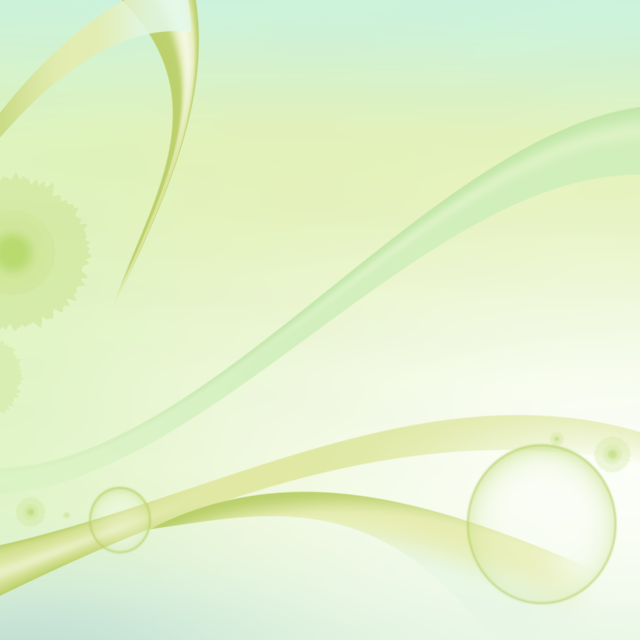
A three.js fragment shader for this background:

```glsl
varying vec2 vUv;

const float SOFT = 0.0016;
const float JAG = 0.016;
const vec3 MEADOW = vec3(0.89, 0.945, 0.72);
const vec3 MINT = vec3(0.80, 0.95, 0.86);
const vec3 CREAM = vec3(0.91, 0.96, 0.81);
const vec3 SPRING = vec3(0.86, 0.955, 0.75);
const vec3 HAZE = vec3(0.86, 0.95, 0.85);
const vec3 DUSK = vec3(0.75, 0.87, 0.83);
const vec3 LIGHT = vec3(0.985, 0.995, 0.97);
const vec3 LEAF = vec3(0.81, 0.935, 0.73);
const vec3 LEAF_EDGE = vec3(0.75, 0.90, 0.65);
const vec3 STRAW = vec3(0.90, 0.925, 0.68);
const vec3 OLIVE = vec3(0.71, 0.80, 0.38);
const vec3 PETAL = vec3(0.80, 0.89, 0.57);
const vec3 CORE = vec3(0.69, 0.84, 0.38);

vec2 hashGradient(vec2 p) {
  float a = 6.2832 * fract(sin(dot(p, vec2(127.1, 311.7))) * 4375.85);
  return vec2(cos(a), sin(a));
}

float gradientNoise(vec2 p) {
  vec2 i = floor(p), f = fract(p);
  vec2 u = f * f * f * (f * (f * 6.0 - 15.0) + 10.0);
  vec2 e = vec2(1.0, 0.0);
  float a = dot(hashGradient(i), f);
  float b = dot(hashGradient(i + e.xy), f - e.xy);
  float c = dot(hashGradient(i + e.yx), f - e.yx);
  float d = dot(hashGradient(i + e.xx), f - e.xx);
  return mix(mix(a, b, u.x), mix(c, d, u.x), u.y);
}

// Bezier heights with evenly spaced controls
float curve(vec4 k, float t) {
  float s = 1.0 - t;
  return dot(k, vec4(s * s * s, 3.0 * s * s * t, 3.0 * s * t * t, t * t * t));
}

float inside(float d) { return smoothstep(-SOFT, SOFT, d); }
float between(float v, float lo, float hi) { return inside(v - lo) * inside(hi - v); }
float depth(float v, float lo, float hi) { return clamp((hi - v) / max(hi - lo, 0.001), 0.0, 1.0); }

vec3 backdrop(vec2 p) {
  vec3 c = mix(CREAM, MEADOW, smoothstep(0.35, 0.75, p.y));
  c = mix(c, SPRING, 0.7 * (1.0 - smoothstep(0.0, 0.45, p.x)));
  c = mix(c, MINT, smoothstep(0.76, 1.03, p.y + 0.03 * p.x));
  c = mix(c, HAZE, 1.0 - smoothstep(0.0, 0.25, p.y));
  vec2 g = (p - vec2(1.0, 0.26)) * vec2(1.6, 3.3);
  c = mix(c, LIGHT, exp(-dot(g, g)));
  vec2 s = (p - vec2(0.05, -0.04)) * vec2(3.2, 8.5);
  c = mix(c, DUSK, exp(-dot(s, s)));
  return c + 0.008 * gradientNoise(p * vec2(3.0, 16.0));
}

vec3 flower(vec3 c, vec2 p, vec2 center, float radius, float strength) {
  vec2 q = p - center;
  float r = length(q);
  float edge = radius * (1.0 + JAG * 9.0 * gradientNoise(q / max(r, 0.001) * 13.0));
  c = mix(c, PETAL, strength * 0.62 * inside(edge - r));
  c = mix(c, PETAL, strength * 0.4 * inside(radius * 0.56 - r));
  c = mix(c, PETAL, strength * 0.35 * inside(radius * 0.45 - r));
  return mix(c, CORE, strength * 0.9 * (1.0 - smoothstep(0.12, 0.36, r / radius)));
}

vec3 greenRibbon(vec3 c, vec2 p) {
  float hi = curve(vec4(0.268, 0.28, 0.785, 0.833), p.x);
  float lo = curve(vec4(0.228, 0.25, 0.73, 0.727), p.x);
  float d = depth(p.y, lo, hi);
  vec3 tint = mix(LEAF_EDGE, LEAF, smoothstep(0.0, 0.3, d));
  float streak = exp(-pow((d - 0.36) * 8.0, 2.0)) * smoothstep(0.3, 0.65, p.x);
  tint = mix(tint, CREAM, 0.5 * streak);
  return mix(c, tint, between(p.y, lo, hi) * mix(0.3, 0.88, smoothstep(0.0, 0.5, p.x)));
}

vec3 strawRibbon(vec3 c, vec2 p) {
  float hi = curve(vec4(0.148, 0.223, 0.423, 0.325), p.x);
  float lo = curve(vec4(0.069, 0.232, 0.347, 0.275), p.x);
  float d = depth(p.y, lo, hi);
  float start = 1.0 - smoothstep(0.05, 0.34, p.x);
  float rim = exp(-d * 7.0) + exp(-(1.0 - d) * 4.0);
  vec3 tint = mix(STRAW, OLIVE, clamp(start * rim * 0.8 + 0.12, 0.0, 1.0));
  tint = mix(tint, LIGHT, 0.45 * start * exp(-pow((d - 0.55) * 6.0, 2.0)));
  float fade = 1.0 - smoothstep(0.45, 1.05, p.x) * (0.35 + 0.6 * d);
  return mix(c, tint, between(p.y, lo, hi) * fade);
}

vec3 oliveRibbon(vec3 c, vec2 p) {
  float t = (p.x - 0.234) / 0.766;
  float hi = curve(vec4(0.173, 0.305, 0.187, 0.08), t);
  float lo = curve(vec4(0.173, 0.209, 0.286, -0.506), t);
  float d = hi - p.y;
  vec3 tint = mix(OLIVE, STRAW, smoothstep(0.0, 0.045, d + 0.035 * smoothstep(0.2, 0.8, t)));
  tint = mix(tint, mix(HAZE, LIGHT, 0.4), smoothstep(0.025, 0.10, d));
  float fade = inside(t) * (1.0 - smoothstep(0.82, 0.94, p.x));
  return mix(c, tint, between(p.y, lo, hi) * fade * 0.92);
}

vec3 curledLeaf(vec3 c, vec2 p) {
  float s = p.x / 0.3, w = (p.y - 0.512) / 0.488;
  float outer = curve(vec4(0.173, 0.2525, 0.331, 0.306), w);
  float inner = curve(vec4(0.173, 0.2266, 0.352, 0.19), w);
  float hi = curve(vec4(0.824, 0.95, 1.02, 1.04), s);
  float lo = curve(vec4(0.785, 0.90, 0.962, 0.95), s);
  // Right arm with a bright fold
  float d = depth(p.x, inner, outer);
  vec3 tint = mix(STRAW, OLIVE, 0.25 + 0.6 * smoothstep(0.4, 0.65, d));
  float fold = exp(-pow((d - 0.3) * 5.0, 2.0)) * smoothstep(0.35, 0.85, w);
  tint = mix(tint, LIGHT, 0.75 * fold);
  tint = mix(tint, OLIVE, 0.8 * (1.0 - smoothstep(0.0, 0.14, d)));
  c = mix(c, tint, between(p.x, inner, outer) * inside(p.y - 0.512) * smoothstep(0.0, 0.2, w));
  // Left arm turning pale at the crest
  vec3 arm = mix(mix(OLIVE, STRAW, smoothstep(-0.08, 0.12, p.x)), mix(MINT, LIGHT, 0.5), smoothstep(0.14, 0.25, p.x));
  return mix(c, arm, between(p.y, lo, hi) * inside(outer - 0.012 - p.x) * 0.85);
}

vec3 bubble(vec3 c, vec2 p, vec2 center, vec2 radii) {
  vec2 q = (p - center) / radii;
  float r = length(q);
  float body = inside((1.0 - r) * radii.x);
  float line = exp(-pow((1.0 - r) * radii.x / 0.0022, 2.0));
  c = mix(c, LIGHT, 0.22 * body * (1.0 - r * r));
  c = mix(c, PETAL, body * pow(min(r, 1.0), 6.0) * (0.5 + 0.25 * q.y));
  return mix(c, OLIVE, 0.5 * line);
}

void main() {
  vec2 p = vUv;
  vec3 c = backdrop(p);
  c = flower(c, p, vec2(-0.04, 0.411), 0.073, 0.6);
  c = flower(c, p, vec2(0.02, 0.605), 0.118, 0.85);
  c = greenRibbon(c, p);
  c = strawRibbon(c, p);
  c = oliveRibbon(c, p);
  c = curledLeaf(c, p);
  c = flower(c, p, vec2(0.048, 0.2), 0.023, 0.55);
  c = flower(c, p, vec2(0.104, 0.195), 0.006, 0.5);
  c = flower(c, p, vec2(0.957, 0.29), 0.028, 0.5);
  c = flower(c, p, vec2(0.87, 0.314), 0.011, 0.5);
  c = bubble(c, p, vec2(0.1875, 0.1875), vec2(0.047, 0.0505));
  c = bubble(c, p, vec2(0.8464, 0.181), vec2(0.1155, 0.1235));
  gl_FragColor = vec4(c, 1.0);
}
```
